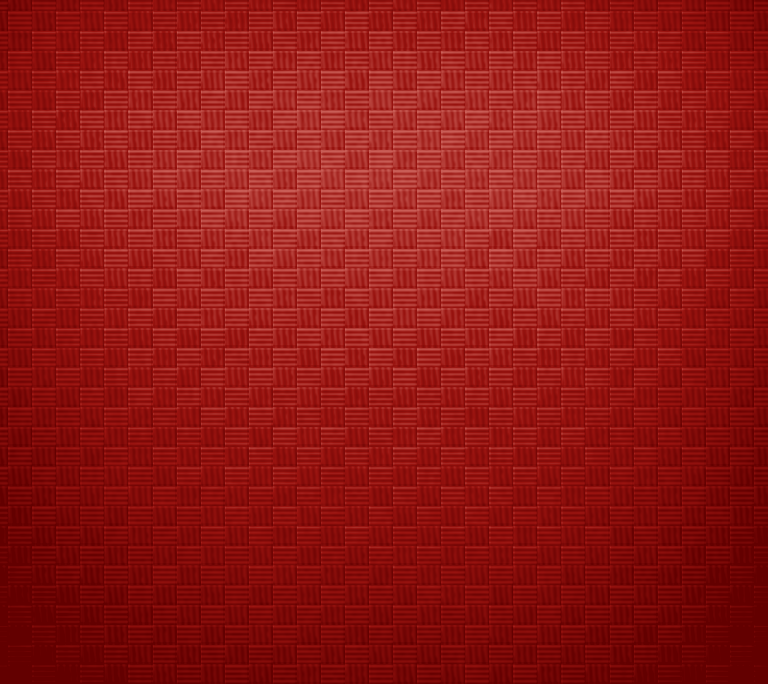
Give the GLSL for this pattern, as a WebGL 2 fragment shader.

```glsl
#version 300 es
precision highp float;
// Red embossed basket weave: a checkerboard of small ribbed cells, alternating
// horizontal and vertical ribs. Relief and a soft overhead light are summed
// into one tone, which a three-colour ramp turns into red.
uniform vec2 u_resolution;
out vec4 fragColor;

const float TAU = 6.2831853;
const vec2 CELLS = vec2(31.93, 34.55);  // cells across and down
const vec2 SHIFT = vec2(0.341, 0.556);  // part of a cell cut at left and top
const float RIBS = 4.0;                 // ribs in each cell
const vec3 DEEP_RED = vec3(0.39, 0.0, 0.0);
const vec3 MID_RED = vec3(0.60, 0.075, 0.06);
const vec3 PALE_RED = vec3(0.79, 0.37, 0.34);

float hash(vec2 p) {
  vec3 q = fract(vec3(p.xyx) * 0.1031);
  q += dot(q, q.yzx + 33.33);
  return fract((q.x + q.y) * q.z);
}

float valueNoise(vec2 p) {
  vec2 i = floor(p), f = fract(p);
  f = f * f * (3.0 - 2.0 * f);
  float low = mix(hash(i), hash(i + vec2(1, 0)), f.x);
  float high = mix(hash(i + vec2(0, 1)), hash(i + vec2(1, 1)), f.x);
  return mix(low, high, f.y);
}

// Rounded rib from -1 to 1, faded where ribs are too small to resolve
float rib(float phase, float pixel) {
  return cos(TAU * (phase - 0.42)) * (1.0 - smoothstep(0.4, 0.8, pixel));
}

// Soft line of the given half width around distance zero
float line(float d, float halfWidth, float pixel) {
  return 1.0 - smoothstep(halfWidth - pixel * 0.5, halfWidth + pixel * 0.5, abs(d));
}

// Light from above centre, falling off to the sides, top and bottom
float lighting(vec2 uv) {
  float d = uv.y - 0.72;
  float below = 0.60 * pow(max(-d, 0.0) / 0.72, 1.1);
  float above = 0.27 * pow(max(d, 0.0) / 0.28, 2.0);
  float sides = 0.33 * pow(abs(2.0 * uv.x - 1.0), 2.6);
  return 0.75 - below - above - sides;
}

// Raised ribs and seams of one cell; q runs right and down from 0 to 1
float relief(vec2 q, vec2 id, vec2 grid, vec2 pixel) {
  float wear = valueNoise(grid * vec2(5.0, 4.0)) - 0.5;
  float isVertical = mod(id.x + id.y, 2.0);
  float flatRibs = 0.03 + 0.17 * rib(q.y * RIBS, pixel.y * RIBS);
  float lean = q.x - 0.07 * (q.y - 0.5) + 0.05 * wear;
  float uprightRibs = -0.04 + 0.10 * rib(lean * RIBS, pixel.x * RIBS);
  uprightRibs -= 0.10 * line(q.y - 0.94, 0.06, pixel.y);
  float height = mix(flatRibs, uprightRibs, isVertical);

  // Lit top and left seams, shaded right edge
  height += 0.13 * line(q.y - 0.06, 0.05, pixel.y);
  height += 0.12 * line(q.x - 0.03, 0.03, pixel.x);
  height -= 0.10 * line(q.x - 0.97, 0.03, pixel.x);
  return height + 0.09 * wear + 0.04 * (hash(id + 7.0) - 0.5);
}

vec3 redRamp(float tone) {
  vec3 shade = mix(DEEP_RED, MID_RED, clamp(tone * 2.0, 0.0, 1.0));
  return mix(shade, PALE_RED, clamp(tone * 2.0 - 1.0, 0.0, 1.0));
}

void main() {
  vec2 uv = gl_FragCoord.xy / u_resolution;
  vec2 grid = vec2(uv.x, 1.0 - uv.y) * CELLS - SHIFT;
  vec2 pixel = CELLS / u_resolution;
  vec2 id = floor(grid);
  float light = lighting(uv);
  float depth = relief(fract(grid), id, grid, pixel);
  float tone = light + depth * mix(0.75, 1.1, clamp(light, 0.0, 1.0));
  fragColor = vec4(redRamp(tone), 1.0);
}
```
